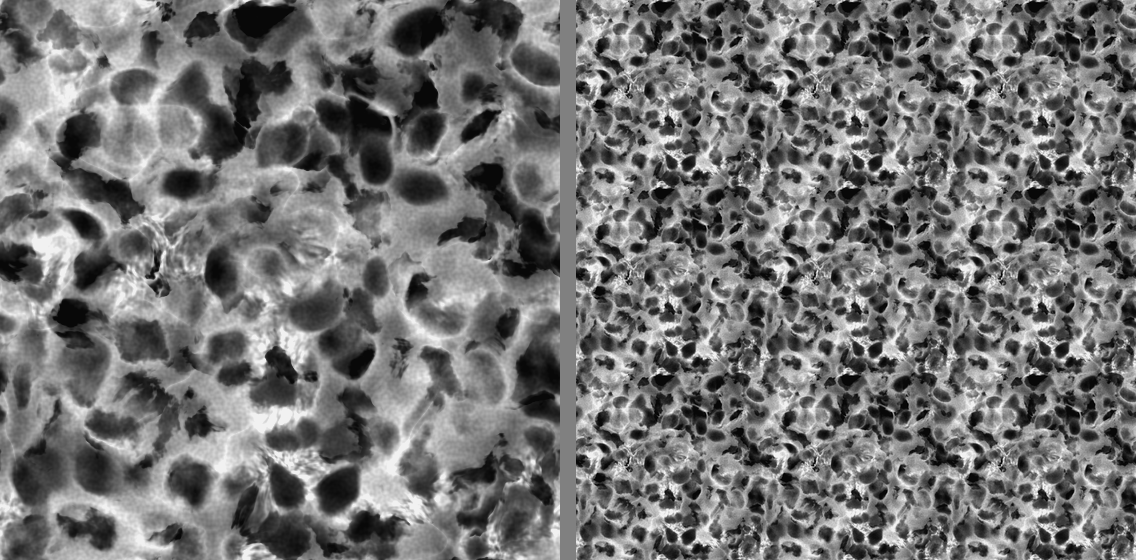
Left, the tile; right, the same tile 3 across and 3 down.
Write a WebGL 2 fragment shader that draws this texture.

```glsl
#version 300 es
precision highp float;
// Tiling greyscale tissue: dark hollow cells with glowing rims, ragged patches and bright crumbs.

uniform vec2 u_resolution;
out vec4 fragColor;

const float BASE_TONE = 0.55;      // matter between the cells
const float CLOUD_CONTRAST = 0.75; // broad light and dark areas
const float WARP = 0.075;          // bending of the cell outlines
const float DARK_TONE = 0.12;      // darkest cell interior
const float PALE_TONE = 0.54;      // palest cell interior
const float RIM_TONE = 0.90;       // glow around the cells
const float RIM_WIDTH = 0.45;      // reach of the glow, in grid units
const float PATCH_LEVEL = 0.55;    // higher means fewer ragged patches
const float PATCH_SHADE = 0.45;    // brightness kept inside a patch
const float CRUMB_STRENGTH = 0.9;
const float GRAIN = 0.10;
const float GAMMA = 1.3;           // higher means darker middle tones
const float DARKEN = 0.055;        // taken off every tone

// Integer hash of a wrapped lattice cell, three values from 0 to 1
vec3 hash3(vec2 cell, float period, float seed) {
  uvec3 v = uvec3(mod(cell + 0.5, period), seed);
  v = v * 1664525u + 1013904223u;
  v.x += v.y * v.z; v.y += v.z * v.x; v.z += v.x * v.y;
  v ^= v >> 16u;
  v.x += v.y * v.z; v.y += v.z * v.x; v.z += v.x * v.y;
  return vec3(v >> 8u) / 16777215.0;
}

// Slope of one lattice corner, seen from an offset
float corner(vec2 cell, vec2 offset, float freq, float seed) {
  return dot(normalize(hash3(cell, freq, seed).xy - 0.50001), offset);
}

// Gradient noise around 0.5 that wraps after one canvas
float noise(vec2 p, float freq, float seed) {
  vec2 g = p * freq, cell = floor(g), f = g - cell;
  vec2 s = f * f * f * (f * (f * 6.0 - 15.0) + 10.0);
  vec2 x = vec2(1, 0), y = vec2(0, 1);
  float low = mix(corner(cell, f, freq, seed), corner(cell + x, f - x, freq, seed), s.x);
  float high = mix(corner(cell + y, f - y, freq, seed), corner(cell + 1.0, f - 1.0, freq, seed), s.x);
  return 0.5 + 0.85 * mix(low, high, s.y);
}

float fbm(vec2 p, float freq, int octaves, float seed) {
  float sum = 0.0, weight = 0.5, total = 0.0;
  for (int i = 0; i < octaves; i++) {
    sum += weight * noise(p, freq, seed + float(i) * 17.0);
    total += weight;
    weight *= 0.5;
    freq *= 2.0;
  }
  return sum / total;
}

// Paints one grid of scattered oval cells over the given value
float paintCells(float value, vec2 p, float count, float presence, float ragged, float seed) {
  vec2 g = p * count, home = floor(g);
  for (int j = -1; j <= 1; j++) {
    for (int i = -1; i <= 1; i++) {
      vec2 cell = home + vec2(i, j);
      vec3 place = hash3(cell, count, seed);
      vec3 look = hash3(cell, count, seed + 1.0);
      vec3 form = hash3(cell, count, seed + 2.0);
      if (place.z > presence) continue;

      // Turned oval with an edge that is smooth or ragged
      vec2 q = g - cell - mix(vec2(0.25), vec2(0.75), place.xy);
      float turn = 6.2832 * form.x;
      q = mat2(cos(turn), -sin(turn), sin(turn), cos(turn)) * q;
      float stretch = mix(1.0, 1.25, form.y);
      q *= vec2(stretch, 1.0 / stretch);
      float d = length(q) - mix(0.32, 0.52, form.z);
      d += ragged * look.y * look.y * 0.9;

      // One-sided glow outside, shaded hollow inside
      float side = 0.65 + 0.35 * q.x / max(length(q), 0.001);
      float glow = pow(clamp(1.0 - max(d, 0.0) / RIM_WIDTH, 0.0, 1.0), 2.5);
      value = mix(value, max(value, RIM_TONE), glow * side * mix(0.25, 1.0, look.z));
      float tone = mix(DARK_TONE, PALE_TONE, look.x);
      tone += 0.65 * ragged * (0.2 + look.x) + 0.14 * smoothstep(-0.40, 0.0, d);
      float soft = mix(0.08, 0.24, place.z / presence);
      float inside = smoothstep(0.03, -soft, d);
      value = mix(value, tone, inside * mix(0.70, 1.0, form.y));
    }
  }
  return value;
}

void main() {
  vec2 uv = gl_FragCoord.xy / u_resolution;
  vec2 bend = vec2(fbm(uv, 6.0, 3, 101.0), fbm(uv, 6.0, 3, 211.0)) - 0.5;
  vec2 p = uv + WARP * bend;
  float ragged = fbm(uv + 0.3 * WARP * bend, 20.0, 4, 307.0) - 0.5;

  // Cloudy ground
  float cloud = fbm(uv, 3.0, 4, 401.0) - 0.5;
  float value = BASE_TONE + CLOUD_CONTRAST * cloud + 0.35 * ragged;

  // Deep cells, then ragged dark patches that spare the brightest rims
  value = paintCells(value, p, 7.0, 0.65, ragged, 503.0);
  value = paintCells(value, p, 10.0, 0.65, ragged, 601.0);
  float blotch = fbm(p, 10.0, 5, 701.0);
  float patchArea = smoothstep(PATCH_LEVEL - 0.02, PATCH_LEVEL + 0.05, blotch);
  patchArea *= 1.0 - 0.8 * smoothstep(0.58, 0.80, value);
  value *= mix(1.0, PATCH_SHADE + 0.6 * ragged, patchArea);

  // Near cells and bright membranes
  value = paintCells(value, p, 11.0, 0.42, ragged, 809.0);
  float fold = abs(fbm(p, 4.0, 3, 907.0) - 0.5);
  value += 0.20 * exp(-fold * 28.0) * smoothstep(0.15, 0.55, value);

  // Crumbs on the lighter parts, fine grain and broad shade
  float crumbArea = smoothstep(0.55, 0.72, fbm(uv, 5.0, 4, 1009.0)) * smoothstep(0.40, 0.70, value);
  value += CRUMB_STRENGTH * crumbArea * (fbm(p, 64.0, 2, 1103.0) - 0.36);
  value += GRAIN * (noise(uv, 140.0, 1201.0) - 0.5) * (0.25 + value);
  value += 0.30 * cloud;

  float tone = pow(clamp(value, 0.15, 1.0), GAMMA) - DARKEN;
  fragColor = vec4(vec3(max(tone, 0.0)), 1.0);
}
```
